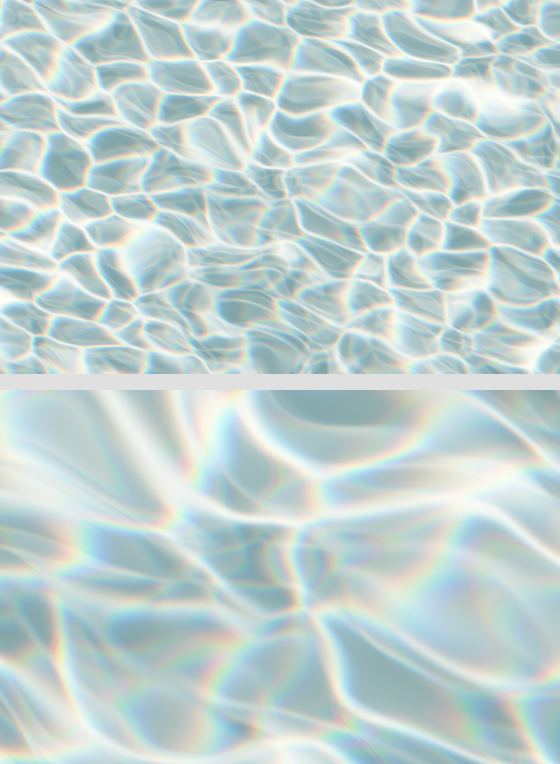
Top, the full canvas; bottom, a detail of the centre.
This texture is drawn by a Shadertoy shader. Its source:

```glsl
// Sunlit shallow water: a warped net of bright caustic lines over translucent
// folds of light. Each colour channel reads the light at a slightly shifted
// place, which leaves warm and blue fringes along the bright edges.

vec2 hash2(vec2 p) {
    vec3 q = fract(vec3(p.xyx) * vec3(0.1031, 0.1030, 0.0973));
    q += dot(q, q.yzx + 33.33);
    return fract((q.xx + q.yz) * q.zy);
}

float cornerSlope(vec2 cell, vec2 corner, vec2 f) {
    return dot(hash2(cell + corner) * 2.0 - 1.0, f - corner);
}

float gradientNoise(vec2 p) {
    vec2 i = floor(p), f = fract(p);
    vec2 u = f * f * f * (f * (f * 6.0 - 15.0) + 10.0);
    float low = mix(cornerSlope(i, vec2(0, 0), f), cornerSlope(i, vec2(1, 0), f), u.x);
    float high = mix(cornerSlope(i, vec2(0, 1), f), cornerSlope(i, vec2(1, 1), f), u.x);
    return mix(low, high, u.y);
}

vec2 noise2(vec2 p) {
    return vec2(gradientNoise(p), gradientNoise(p + vec2(41.3, 17.9)));
}

// Gap between the two nearest cell centres: zero along the cell borders
float borderGap(vec2 p) {
    vec2 i = floor(p), f = fract(p);
    float nearest = 8.0, second = 8.0;
    for (int y = -1; y <= 1; y++) {
        for (int x = -1; x <= 1; x++) {
            vec2 cell = vec2(x, y);
            float d = length(cell + 0.5 + 0.85 * (hash2(i + cell + 70.0) - 0.5) - f);
            second = min(second, max(nearest, d));
            nearest = min(nearest, d);
        }
    }
    return second - nearest;
}

// Sheet of light with a crisp bright rim that fades inward
float foldedSheet(float n) {
    return smoothstep(0.0, 0.07, n) * (0.3 + 0.7 * exp(-9.0 * max(n, 0.0)));
}

float waterLight(vec2 p) {
    // Overlapping folds, each finer and turned a little
    float folds = 0.0;
    vec2 q = p + 20.0;
    for (int i = 0; i < 3; i++) {
        float fineness = 1.0 + 0.55 * float(i);
        folds += foldedSheet(gradientNoise(q * vec2(5.0, 8.0) * fineness));
        q = mat2(0.97, 0.24, -0.24, 0.97) * q + 7.3;
    }

    // Main net of lines and a finer, flatter one
    float gap = borderGap(p * vec2(7.5, 11.0) + 5.0);
    float net = 0.5 * exp(-gap * gap / 0.014) + 0.33 * exp(-3.5 * gap);
    float fineGap = borderGap(p * vec2(11.0, 21.0) + 31.0);
    float ripples = exp(-fineGap * fineGap / 0.03);

    // Regional strength and soft overexposed patches
    float region = gradientNoise(p * vec2(2.2, 2.8) + 9.0);
    float glow = smoothstep(0.14, 0.5, gradientNoise(p * vec2(6.0, 8.5) + 50.0));
    return 0.28 * folds + net * (1.0 + 1.2 * region)
         + ripples * (0.18 - 0.35 * region) + 0.85 * glow;
}

void mainImage(out vec4 fragColor, in vec2 fragCoord) {
    vec2 p = fragCoord / iResolution.y;

    // Surface waves bend the whole pattern, more along than across
    p.y += 0.12 * p.x;
    p += vec2(0.10, 0.075) * noise2(p * vec2(4.5, 6.0) + 3.0);
    p += vec2(0.035, 0.022) * noise2(p * vec2(11.0, 16.0) + 60.0);

    // Dispersion: red and blue land on opposite sides of green
    vec2 spread = vec2(0.0075, -0.003);
    vec3 light = vec3(waterLight(p + spread), waterLight(p), waterLight(p - spread));

    // Soft exposure from pool green to white
    light = max(light, 0.0);
    vec3 exposure = 1.0 - exp(-1.05 * light - 0.6 * light * light);
    vec3 deepWater = vec3(0.49, 0.635, 0.645);
    vec3 sunWhite = vec3(1.0, 1.0, 0.98);
    fragColor = vec4(mix(deepWater, sunWhite, exposure), 1.0);
}
```
